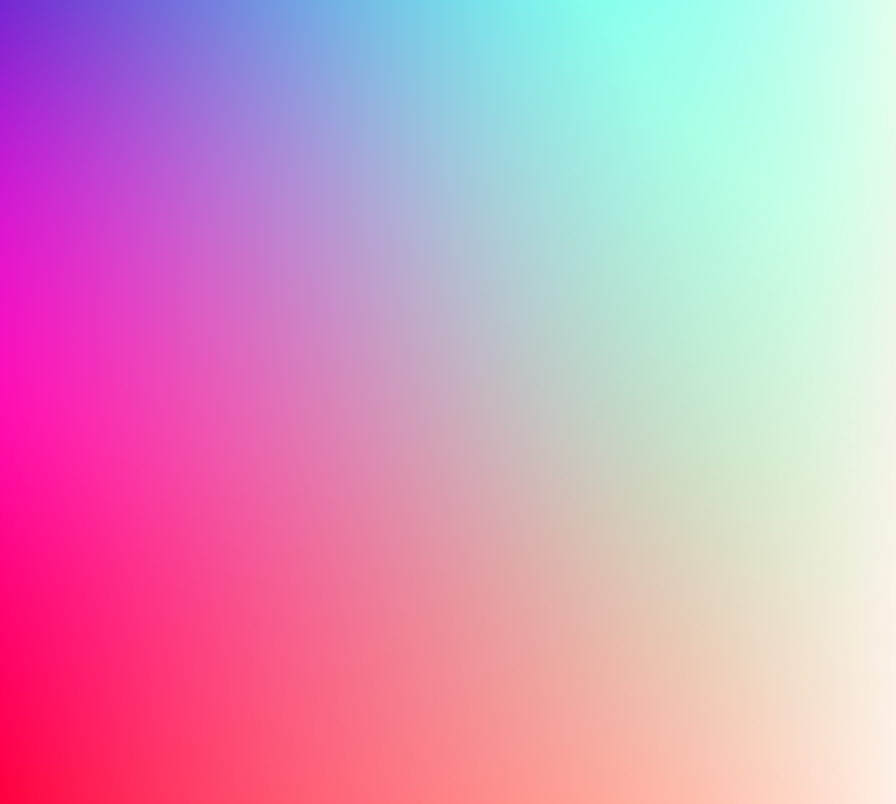
Write a Shadertoy shader that draws this background.

```glsl
// Soft mesh gradient: violet and aqua above, magenta and red at left, cream at right.

// Cubic through four colours spaced evenly from x = 0 to x = 1
vec3 ramp(float x, vec3 a, vec3 b, vec3 c, vec3 d) {
    float t = 3.0 * x;
    float t1 = t - 1.0, t2 = t - 2.0, t3 = t - 3.0;
    return -a * t1 * t2 * t3 / 6.0 + b * t * t2 * t3 / 2.0
         - c * t * t1 * t3 / 2.0 + d * t * t1 * t2 / 6.0;
}

// Catmull-Rom blend from b to c, with a and d as outer neighbours
vec3 spline(float t, vec3 a, vec3 b, vec3 c, vec3 d) {
    return b + 0.5 * t * (c - a + t * (2.0 * a - 5.0 * b + 4.0 * c - d
             + t * (3.0 * (b - c) + d - a)));
}

void mainImage(out vec4 fragColor, in vec2 fragCoord) {
    vec2 uv = fragCoord / iResolution.xy;

    // Horizontal ramps, evenly spaced from bottom to top
    vec3 rows[5];
    rows[0] = ramp(uv.x, vec3(1.00, 0.00, 0.24), vec3(1.00, 0.36, 0.45),
                         vec3(1.00, 0.65, 0.61), vec3(1.00, 0.94, 0.90));
    rows[1] = ramp(uv.x, vec3(1.00, 0.01, 0.45), vec3(0.96, 0.39, 0.57),
                         vec3(0.89, 0.73, 0.68), vec3(0.98, 0.95, 0.91));
    rows[2] = ramp(uv.x, vec3(1.00, 0.05, 0.70), vec3(0.87, 0.47, 0.72),
                         vec3(0.76, 0.83, 0.78), vec3(0.95, 0.96, 0.91));
    rows[3] = ramp(uv.x, vec3(0.83, 0.09, 0.82), vec3(0.71, 0.55, 0.83),
                         vec3(0.66, 0.91, 0.87), vec3(0.90, 0.98, 0.92));
    rows[4] = ramp(uv.x, vec3(0.46, 0.15, 0.82), vec3(0.45, 0.64, 0.89),
                         vec3(0.53, 1.00, 0.93), vec3(0.89, 1.00, 0.93));

    // Vertical blend; the end rows extend in a straight line
    float height = 4.0 * uv.y;
    int i = clamp(int(height), 0, 3);
    vec3 low = rows[i], high = rows[i + 1];
    vec3 below = i > 0 ? rows[max(i - 1, 0)] : 2.0 * low - high;
    vec3 above = i < 3 ? rows[min(i + 2, 4)] : 2.0 * high - low;
    vec3 color = spline(height - float(i), below, low, high, above);

    fragColor = vec4(clamp(color, 0.0, 1.0), 1.0);
}
```
